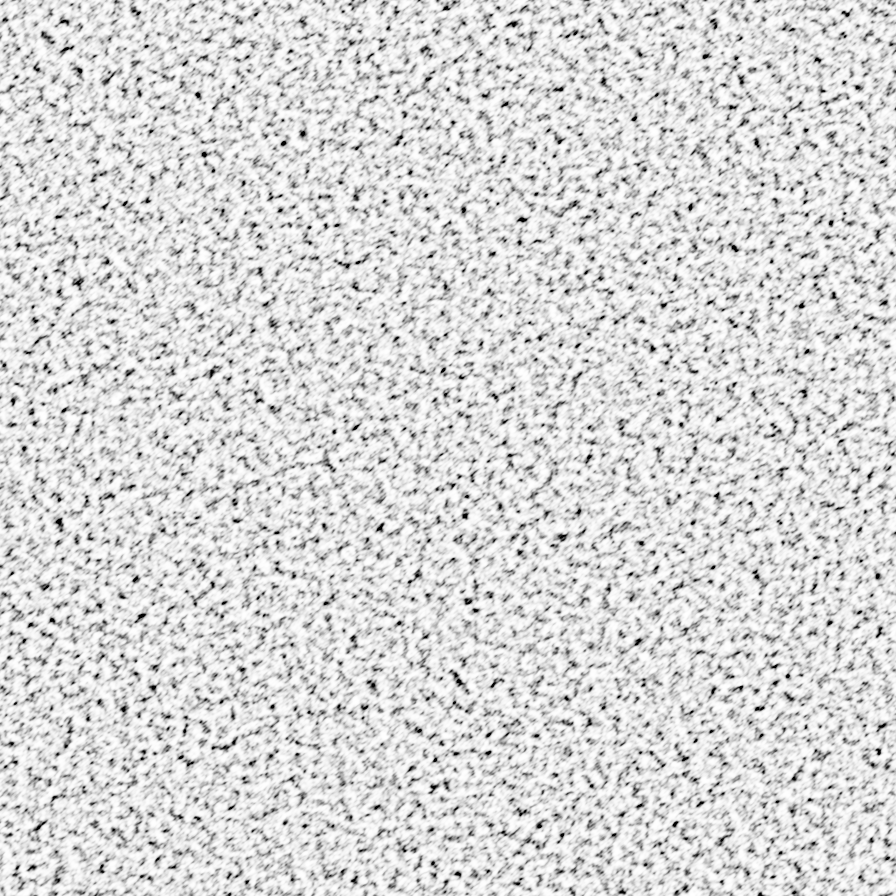
A Shadertoy shader for this texture:

```glsl
// Integer hash giving a unit gradient per lattice point
vec2 latticeGradient(vec2 cell) {
    uvec2 q = uvec2(ivec2(cell)) * uvec2(1597u, 3571u);
    uint h = (q.x ^ (q.y << 7)) + q.y;
    h = (h ^ (h >> 15)) * 73471u;
    h = (h ^ (h >> 13)) * 95273u;
    h ^= h >> 16;
    float angle = float(h & 65535u) * 6.2831853 / 65536.0;
    return vec2(cos(angle), sin(angle));
}

// Gradient noise scaled to roughly unit deviation
float gradientNoise(vec2 p) {
    vec2 cell = floor(p);
    vec2 f = p - cell;
    vec2 fade = f * f * f * (f * (f * 6.0 - 15.0) + 10.0);
    float a = dot(latticeGradient(cell), f);
    float b = dot(latticeGradient(cell + vec2(1, 0)), f - vec2(1, 0));
    float c = dot(latticeGradient(cell + vec2(0, 1)), f - vec2(0, 1));
    float d = dot(latticeGradient(cell + vec2(1, 1)), f - vec2(1, 1));
    return mix(mix(a, b, fade.x), mix(c, d, fade.x), fade.y) / 0.216;
}

// Coordinates along and across a direction
vec2 alignTo(vec2 p, float angle) {
    vec2 along = vec2(cos(angle), sin(angle));
    return vec2(dot(p, along), dot(p, vec2(-along.y, along.x)));
}

void mainImage(out vec4 fragColor, in vec2 fragCoord) {
    vec2 p = fragCoord / iResolution.y;

    // Clotted specks, leaning up to the right
    float clots = 0.60 * gradientNoise(alignTo(p, 0.45) * vec2(80, 104) + 17.3);
    clots += 0.56 * gradientNoise(alignTo(p, 0.80) * vec2(98, 122) + 251.7);
    clots += 0.36 * gradientNoise(alignTo(p, 0.25) * vec2(170, 210) + 533.1);

    // Fine diagonal fibres
    float fibres = 0.36 * gradientNoise(alignTo(p, 0.66) * vec2(135, 340) + 811.9);
    fibres += 0.25 * gradientNoise(alignTo(p, 0.90) * vec2(190, 310) + 1207.4);

    // Skewed tone curve: mostly paper white, rarely black
    float density = clots + fibres;
    float ink = exp(-2.25 + 1.02 * density - 0.069 * density * density);
    fragColor = vec4(vec3(1.0 - min(ink, 1.0)), 1.0);
}
```
